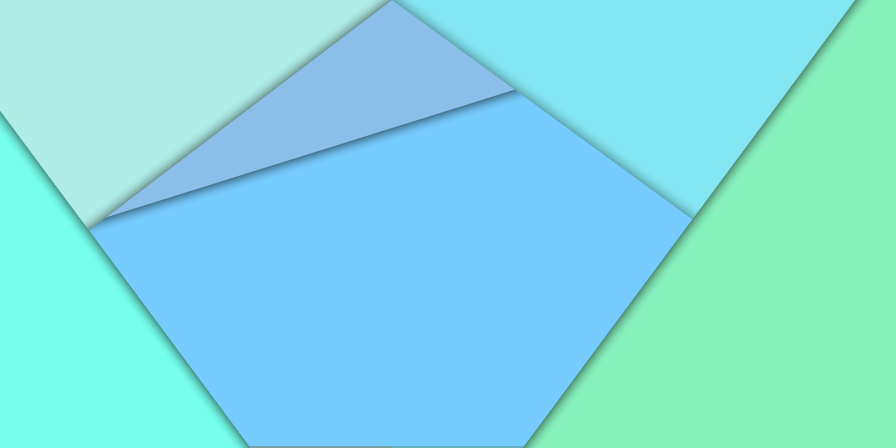
Write a WebGL 2 fragment shader that draws this background.

```glsl
#version 300 es
precision highp float;
// Overlapping pastel paper sheets around a blue pentagon, with soft edge shadows.

uniform vec2 u_resolution;
out vec4 fragColor;

const vec3 GREEN = vec3(0.527, 0.945, 0.742);
const vec3 CYAN  = vec3(0.463, 1.000, 0.930);
const vec3 MINT  = vec3(0.686, 0.929, 0.902);
const vec3 AQUA  = vec3(0.514, 0.902, 0.949);
const vec3 BLUE  = vec3(0.467, 0.800, 1.000);
const vec3 FLAP  = vec3(0.545, 0.750, 0.915);

// Signed distance to the line a-b, positive on its left side.
float lineSide(vec2 p, vec2 a, vec2 b) {
    vec2 d = normalize(b - a);
    return dot(p - a, vec2(-d.y, d.x));
}

// Darkening cast outside a sheet edge, fading over the given width.
float shadow(float dist, float strength, float width) {
    float fade = clamp(1.0 + dist / width, 0.0, 1.0);
    return 1.0 - strength * fade * fade;
}

// Lay a sheet with a shadow over the colour below it.
vec3 laySheet(vec3 below, vec3 sheet, float dist, float strength, float pixel) {
    float cover = clamp(dist / pixel + 0.5, 0.0, 1.0);
    return mix(below * shadow(dist, strength, 0.032), sheet, cover);
}

void main() {
    // Canvas heights as units: y spans 0 to 1.
    vec2 p = gl_FragCoord.xy / u_resolution.y;
    float pixel = 1.0 / u_resolution.y;

    vec2 apex = vec2(0.875, 1.0);
    vec2 leftCorner = vec2(0.2005, 0.487);
    vec2 rightCorner = vec2(1.5417, 0.513);

    // Long slanted edges and the pentagon's roof.
    float leftEdge = lineSide(p, vec2(0.557, 0.0026), vec2(0.0, 0.753));
    leftEdge = -leftEdge;
    float rightEdge = lineSide(p, vec2(1.169, 0.0026), vec2(1.909, 1.0));
    float roofLeft = lineSide(p, apex, leftCorner);
    float roofRight = lineSide(p, rightCorner, apex);
    float fold = lineSide(p, vec2(0.2396, 0.5156), vec2(1.148, 0.7995));

    float upperSheet = min(leftEdge, rightEdge);
    float pentagon = min(upperSheet, min(roofLeft, roofRight));
    pentagon = min(pentagon, p.y - 0.004);

    // Stack the sheets from back to front.
    float rightHalf = step(apex.x, p.x);
    vec3 ground = mix(CYAN, GREEN, rightHalf);
    vec3 upper = mix(MINT, AQUA, rightHalf);
    float roofShade = mix(0.38, 0.28, rightHalf);

    vec3 face = laySheet(BLUE, FLAP, fold, 0.45, pixel);
    vec3 raised = laySheet(upper, face, pentagon, roofShade, pixel);
    vec3 color = laySheet(ground, raised, upperSheet, 0.42, pixel);

    fragColor = vec4(color, 1.0);
}
```
